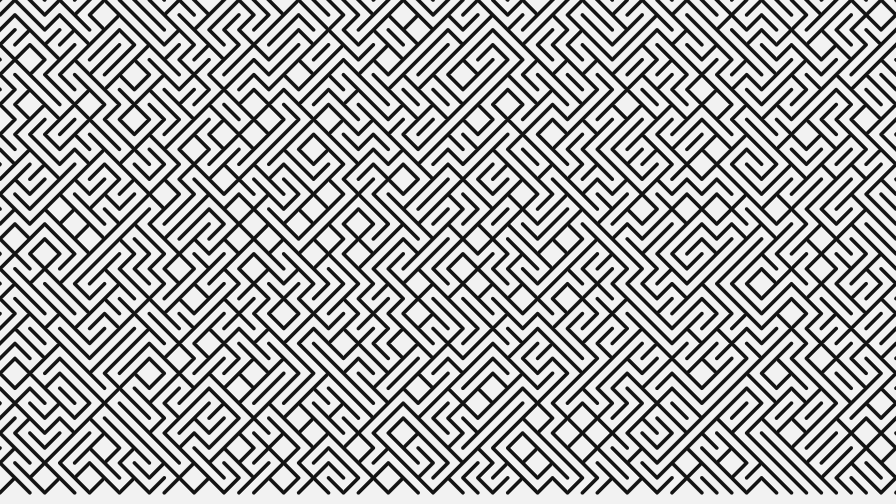
Give the GLSL for this pattern, as a WebGL 1 fragment shader.

```glsl
precision highp float;
// A diagonal maze: every square cell of a grid holds one of its two diagonals,
// picked by a hash, drawn as a round-capped stroke. Neighbouring cells are also
// measured so that caps and joints flow across the cell borders.

uniform vec2 u_resolution;

const float COLUMNS = 60.0;
const float STROKE_WIDTH = 0.24;    // in cells
const vec3 PAPER = vec3(0.948);
const vec3 INK = vec3(0.078);

// Random value in 0..1 for a whole-numbered cell
float hash(vec2 cell) {
    vec3 p = fract(cell.xyx * vec3(0.1031, 0.1030, 0.0973));
    p += dot(p, p.yzx + 33.33);
    return fract((p.x + p.y) * p.z);
}

float segmentDistance(vec2 p, vec2 a, vec2 b) {
    vec2 ab = b - a;
    float along = clamp(dot(p - a, ab) / dot(ab, ab), 0.0, 1.0);
    return length(p - a - ab * along);
}

// Distance to the diagonal of one cell
float diagonalDistance(vec2 p, vec2 cell) {
    float rising = step(0.5, hash(cell + 17.0));
    vec2 start = cell + vec2(0.0, rising);
    vec2 end = cell + vec2(1.0, 1.0 - rising);
    return segmentDistance(p, start, end);
}

// Distance to the nearest diagonal, with only whole rows filled
float mazeDistance(vec2 p, float rows) {
    vec2 home = floor(p);
    float nearest = 10.0;
    for (int j = -1; j <= 1; j++) {
        for (int i = -1; i <= 1; i++) {
            vec2 cell = home + vec2(float(i), float(j));
            if (cell.y < rows) {
                nearest = min(nearest, diagonalDistance(p, cell));
            }
        }
    }
    return nearest;
}

void main() {
    // Cell units, counted from the top left corner
    float pixel = COLUMNS / u_resolution.x;
    vec2 p = vec2(gl_FragCoord.x, u_resolution.y - gl_FragCoord.y) * pixel;
    float rows = floor(u_resolution.y * pixel);

    // Stroke with an edge one pixel soft
    float edge = mazeDistance(p, rows) - 0.5 * STROKE_WIDTH;
    float coverage = clamp(0.5 - edge / pixel, 0.0, 1.0);
    gl_FragColor = vec4(mix(PAPER, INK, coverage), 1.0);
}
```
